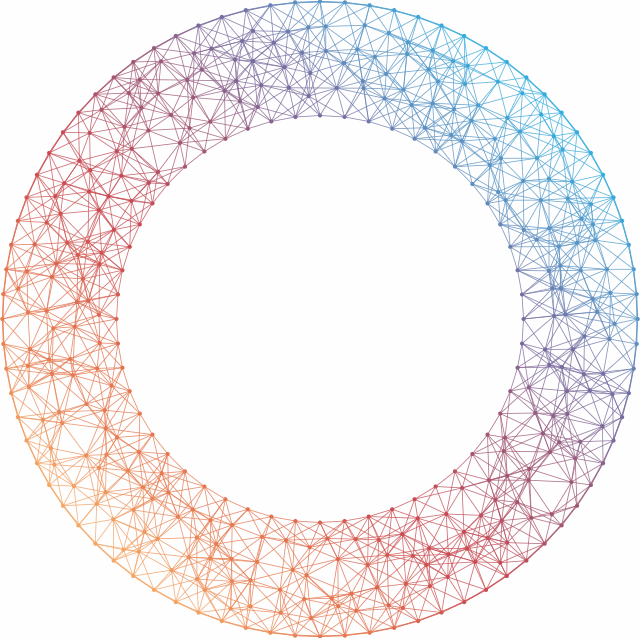
Write a Shadertoy shader that draws this background.

```glsl
// Ring-shaped mesh of linked dots, tinted from orange through red to cyan on white.

const int   ROWS = 6;              // concentric rows of nodes
const int   PER_ROW = 5;           // nodes gathered per row around a pixel
const int   NODES = ROWS * PER_ROW;
const float INNER_RADIUS = 0.319;  // lengths are in canvas heights
const float OUTER_RADIUS = 0.498;
const float INNER_COUNT = 52.0;
const float OUTER_COUNT = 80.0;
const vec2  JITTER = vec2(0.30, 0.38); // along and across a row, in cells
const float LINK_REACH = 0.079;
const float LINE_HALF_WIDTH = 0.00064;
const float LINE_OPACITY = 0.82;
const float DOT_RADIUS = 0.0032;
const float TAU = 6.2831853;

const vec3 PAPER  = vec3(0.995);
const vec3 AMBER  = vec3(0.96, 0.66, 0.40);
const vec3 ORANGE = vec3(0.90, 0.47, 0.31);
const vec3 RED    = vec3(0.79, 0.29, 0.32);
const vec3 MAUVE  = vec3(0.63, 0.34, 0.45);
const vec3 VIOLET = vec3(0.47, 0.42, 0.62);
const vec3 BLUE   = vec3(0.35, 0.58, 0.77);
const vec3 CYAN   = vec3(0.20, 0.68, 0.87);

vec2 hash22(vec2 p) {
    vec3 q = fract(p.xyx * vec3(0.1031, 0.1030, 0.0973));
    q += dot(q, q.yzx + 33.33);
    return fract((q.xx + q.yz) * q.zy);
}

// Diagonal ramp: 0 at the lower left corner, 1 at the upper right
vec3 inkColor(vec2 p) {
    float t = 0.5 + 0.5 * (p.x + p.y);
    vec3 c = mix(AMBER, ORANGE, smoothstep(0.14, 0.27, t));
    c = mix(c, RED,    smoothstep(0.27, 0.42, t));
    c = mix(c, MAUVE,  smoothstep(0.42, 0.55, t));
    c = mix(c, VIOLET, smoothstep(0.55, 0.66, t));
    c = mix(c, BLUE,   smoothstep(0.66, 0.75, t));
    return mix(c, CYAN, smoothstep(0.75, 0.85, t));
}

// Nodes on the two rims are evenly spaced; those between are scattered
vec2 nodePosition(int row, float index, float count) {
    float k = float(row) / float(ROWS - 1);
    vec2 offset = vec2(0.0);
    if (row > 0 && row < ROWS - 1) {
        vec2 seed = vec2(mod(index, count) + 7.0, float(row) * 19.0 + 3.0);
        offset = (2.0 * hash22(seed) - 1.0) * JITTER;
    }
    float angle = (index + offset.x) * TAU / count;
    float radius = mix(INNER_RADIUS, OUTER_RADIUS, k + offset.y / float(ROWS - 1));
    return radius * vec2(cos(angle), sin(angle));
}

float segmentDistance(vec2 p, vec2 a, vec2 ab) {
    vec2 ap = p - a;
    return length(ap - ab * clamp(dot(ap, ab) / dot(ab, ab), 0.0, 1.0));
}

// Share of a pixel covered by a line, so thin lines fade rather than vanish
float lineCoverage(float d, float pixel) {
    return clamp((d + LINE_HALF_WIDTH) / pixel + 0.5, 0.0, 1.0)
         - clamp((d - LINE_HALF_WIDTH) / pixel + 0.5, 0.0, 1.0);
}

void mainImage(out vec4 fragColor, in vec2 fragCoord) {
    float pixel = 1.0 / min(iResolution.x, iResolution.y);
    vec2 p = (fragCoord - 0.5 * iResolution.xy) * pixel;
    float radius = length(p);
    fragColor = vec4(PAPER, 1.0);
    float margin = DOT_RADIUS + 2.0 * pixel;
    if (radius < INNER_RADIUS - margin || radius > OUTER_RADIUS + margin) return;

    // Gather nearby nodes and draw their dots
    vec2 nodes[NODES];
    float clear = 1.0;
    float turn = atan(p.y, p.x) / TAU;
    for (int row = 0; row < ROWS; row++) {
        float count = round(mix(INNER_COUNT, OUTER_COUNT, float(row) / float(ROWS - 1)));
        float nearest = round(turn * count);
        for (int i = 0; i < PER_ROW; i++) {
            float index = nearest + float(i - PER_ROW / 2);
            vec2 node = nodePosition(row, index, count);
            nodes[row * PER_ROW + i] = node;
            float d = length(p - node) - DOT_RADIUS;
            clear *= 1.0 - clamp(0.5 - d / pixel, 0.0, 1.0);
        }
    }

    // Link every pair within reach; the inner rim joins neighbours only
    for (int i = 0; i < NODES - 1; i++) {
        for (int j = i + 1; j < NODES; j++) {
            vec2 ab = nodes[j] - nodes[i];
            if (dot(ab, ab) > LINK_REACH * LINK_REACH) continue;
            if (j < PER_ROW && j - i > 1) continue;
            float d = segmentDistance(p, nodes[i], ab);
            clear *= 1.0 - LINE_OPACITY * lineCoverage(d, pixel);
        }
    }
    fragColor.rgb = mix(inkColor(p), PAPER, clear);
}
```
